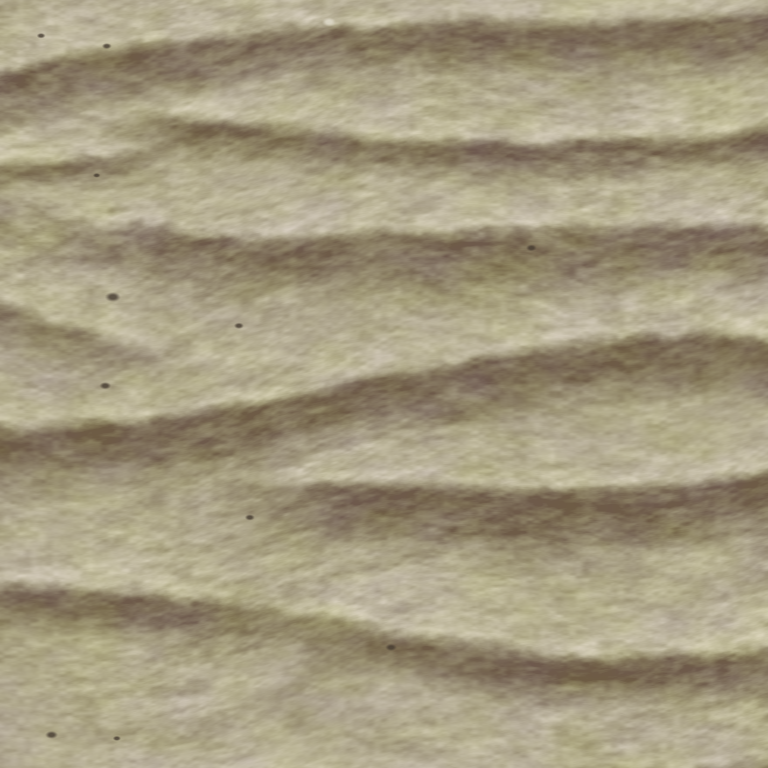
A WebGL 1 fragment shader for this texture:

```glsl
precision highp float;
uniform vec2 u_resolution;

float hash(vec2 p) {
  return fract(sin(dot(p, vec2(127.1, 311.7))) * 43758.5453);
}

float noise(vec2 p) {
  vec2 i = floor(p), f = fract(p);
  f = f * f * (3.0 - 2.0 * f);
  return mix(mix(hash(i), hash(i + vec2(1, 0)), f.x),
             mix(hash(i + vec2(0, 1)), hash(i + vec2(1, 1)), f.x), f.y);
}

// Fractal noise, centred on zero
float fbm(vec2 p) {
  float sum = 0.0, gain = 0.5;
  for (int i = 0; i < 4; i++) {
    sum += gain * (noise(p) - 0.5);
    p = p * 1.93 + vec2(17.3, 9.1);
    gain *= 0.56;
  }
  return sum;
}

// Cubic through four heights evenly spaced from left to right
float crestLine(float x, vec4 heights) {
  float t = 3.0 * x, a = t - 1.0, b = t - 2.0, c = t - 3.0;
  return dot(heights, vec4(-a * b * c / 6.0, t * b * c / 2.0, -t * a * c / 2.0, t * a * b / 6.0));
}

// Tone of one ripple: bright lip above the crest, shaded slope below it
float ripple(vec2 p, vec4 heights, float depth, float strength) {
  float below = crestLine(p.x, heights) - p.y;
  float edge = smoothstep(-0.006, 0.02, below);
  float lip = exp(min(below, 0.0) / 0.038) * (1.0 - edge);
  float slope = edge * (1.0 - smoothstep(0.25, 1.0, below / depth));
  return strength * (0.25 * lip - 0.48 * slope);
}

// Sparse grains: x is the coverage, y picks dark or pale
vec2 pebble(vec2 p) {
  vec2 cell = floor(p * 11.0);
  vec2 centre = 0.25 + 0.5 * vec2(hash(cell + 3.1), hash(cell + 8.7));
  vec2 d = (fract(p * 11.0) - centre) * vec2(0.75, 1.2);
  float radius = 0.03 + 0.04 * hash(cell + 5.3);
  float cover = 1.0 - smoothstep(radius * 0.4, radius * 1.5, length(d));
  return vec2(cover * step(0.92, hash(cell + 1.9)), step(0.75, hash(cell + 6.4)));
}

void main() {
  vec2 uv = gl_FragCoord.xy / u_resolution;
  vec2 p = uv;
  p.y += 0.022 * fbm(uv * vec2(8.0, 12.0)) + 0.011 * fbm(uv * vec2(40.0, 70.0));
  float x = p.x;

  // Ripples from top to bottom; some fade in or out along their length
  float tone = 0.59;
  tone += ripple(p, vec4(0.909, 0.965, 0.980, 0.990), 0.105, 0.95);
  tone += ripple(p, vec4(0.789, 0.828, 0.860, 0.880), 0.05, 1.0 - smoothstep(0.12, 0.24, x));
  tone += ripple(p, vec4(0.870, 0.846, 0.823, 0.844), 0.075, smoothstep(0.12, 0.26, x));
  tone += ripple(p, vec4(0.746, 0.700, 0.707, 0.707), 0.11, 0.3 + 0.6 * smoothstep(0.08, 0.26, x));
  tone += ripple(p, vec4(0.610, 0.520, 0.470, 0.440), 0.07, 0.7 - 0.7 * smoothstep(0.12, 0.30, x));
  tone += ripple(p, vec4(0.456, 0.482, 0.549, 0.573), 0.12, 1.0);
  tone += ripple(p, vec4(0.360, 0.378, 0.367, 0.395), 0.12, smoothstep(0.26, 0.46, x));
  float dip = 1.0 - 0.45 * exp(-pow((x - 0.37) / 0.1, 2.0));
  tone += ripple(p, vec4(0.241, 0.219, 0.163, 0.160), 0.09, dip);
  tone += ripple(p, vec4(-0.02, -0.01, -0.01, 0.018), 0.08, 0.6);

  // Wind-drawn streaks, broad patches and fine grit
  vec2 tilted = vec2(uv.x, uv.y - 0.12 * uv.x + 0.012 * sin(uv.x * 9.0));
  float patches = noise(uv * vec2(5.0, 9.0) + 4.0);
  tone += 0.44 * fbm(tilted * vec2(34.0, 100.0)) * (0.7 + 0.6 * patches);
  tone += 0.2 * fbm(tilted * vec2(10.0, 32.0) + 31.0);
  tone += 0.16 * (noise(tilted * vec2(110.0, 220.0)) - 0.5);
  tone = clamp(tone, 0.0, 1.0);

  // Brown shade to pale sand, olive in the middle tones
  vec3 sand = mix(vec3(0.43, 0.355, 0.285), vec3(0.85, 0.82, 0.735), tone);
  sand += vec3(0.0, 0.07, -0.06) * tone * (1.0 - tone);
  sand += vec3(0.0, 0.025, -0.09) * fbm(uv * vec2(16.0, 26.0) + 50.0);

  vec2 grain = pebble(uv);
  vec3 grainColor = mix(vec3(0.27, 0.23, 0.19), vec3(0.88, 0.86, 0.80), grain.y);
  gl_FragColor = vec4(mix(sand, grainColor, 0.8 * grain.x), 1.0);
}
```
